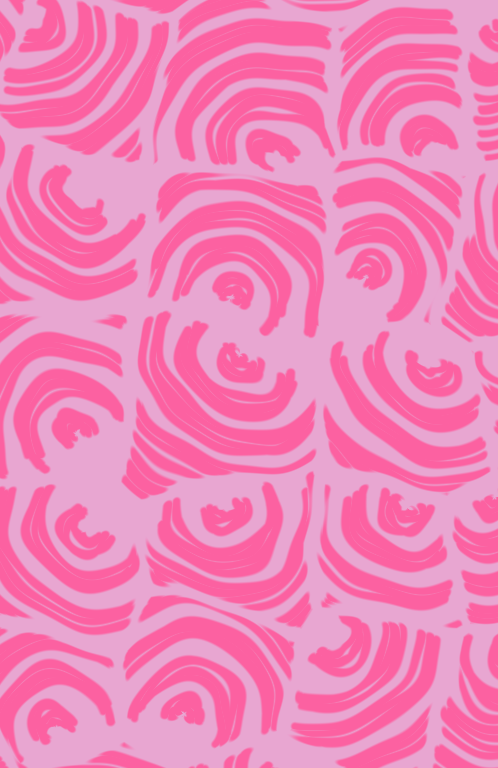
Reproduce this pattern procedurally as a Shadertoy shader.

```glsl
// Hand-brushed fans of nested pink arcs on a lilac ground.
// A jittered grid splits the canvas into cells; each cell holds rings around an
// off-centre hub, and each ring is a bundle of loose, round-ended bristle strands.

float hash(vec2 p) {
    return fract(sin(dot(p, vec2(127.1, 311.7))) * 43758.5453);
}

vec2 hash2(vec2 p) {
    return vec2(hash(p), hash(p + 37.3));
}

const float CELL = 0.2;        // fan size, in canvas heights
const float SPACING = 0.0475;  // distance between rings

vec2 fanSite(vec2 id) {
    return (id + 0.5 + 0.6 * (hash2(id) - 0.5)) * CELL;
}

// Distance to one bristle strand of a ring; polar = (radius, angle from fan axis)
float strand(vec2 polar, float ringRadius, float border, float j, vec2 seed) {
    float a = polar.y;
    vec2 s = seed + j * vec2(3.17, 7.31);

    // strands spread in the middle of the arc, cross and gather at its ends
    float taper = max(1.0 - 0.28 * a * a, 0.3);
    float offset = (j - 1.5) * 0.0082 + 0.009 * (hash(s) - 0.5);
    float tilt = 0.009 * (hash(s + 1.7) - 0.5) * clamp(a, -1.5, 1.5);
    float sway = 0.0016 * sin(a * 3.5 + 6.3 * hash(s + 4.1));
    float radial = polar.x - max(ringRadius + offset * taper + tilt + sway, 0.008);

    // ragged ends, different on the two sides
    float side = smoothstep(-0.4, 0.4, a);
    float ragged = mix(hash(s + 2.9), hash(s + 5.3), side);
    float span = 1.4 + 0.6 * ragged;
    float margin = 0.018 - 0.0085 * ragged;
    float overshoot = max((abs(a) - span) * polar.x, margin - border);

    float halfWidth = 0.0054 + 0.0008 * sin(a * 5.0 + 6.3 * hash(s + 8.1));
    return length(vec2(radial, max(overshoot, 0.0))) - halfWidth;
}

void mainImage(out vec4 fragColor, in vec2 fragCoord) {
    vec2 p = fragCoord / iResolution.y;

    // unsteady hand
    p += 0.006 * sin(p.yx * vec2(23.0, 27.0) + vec2(1.0, 4.0));
    p += 0.0018 * sin(p.yx * vec2(83.0, 71.0) + vec2(2.0, 0.5));

    // nearest fan
    vec2 base = floor(p / CELL);
    vec2 id = base;
    float nearest = 1e3;
    for (int y = -2; y <= 2; y++)
    for (int x = -2; x <= 2; x++) {
        vec2 cell = base + vec2(x, y);
        float d = distance(p, fanSite(cell));
        if (d < nearest) { nearest = d; id = cell; }
    }

    // distance to the edge of its cell
    vec2 site = fanSite(id);
    float border = 1e3;
    for (int y = -2; y <= 2; y++)
    for (int x = -2; x <= 2; x++) {
        if (x == 0 && y == 0) continue;
        vec2 other = fanSite(id + vec2(x, y));
        border = min(border, dot(0.5 * (site + other) - p, normalize(other - site)));
    }

    // fan axis: mostly bowls, some arches
    float heading = -1.57 + 1.7 * (hash(id + 11.0) - 0.5);
    if (hash(id + 23.0) < 0.3) heading += 3.14;
    vec2 axis = vec2(cos(heading), sin(heading));
    vec2 q = p - (site - axis * (0.055 + 0.035 * hash(id + 31.0)));
    vec2 polar = vec2(length(q), atan(axis.x * q.y - axis.y * q.x, dot(axis, q)));

    // bundles of strands on the closest rings
    float phase = 0.3 + 0.4 * hash(id + 41.0);
    float ring = floor(polar.x / SPACING - phase + 0.5);
    float d = 1e3;
    for (int n = -1; n <= 1; n++) {
        float k = ring + float(n);
        if (k < 0.0) continue;
        vec2 seed = id * 5.3 + k * vec2(1.9, 4.7);
        for (int j = 0; j < 4; j++)
            d = min(d, strand(polar, (k + phase) * SPACING, border, float(j), seed));
    }

    vec3 lilac = vec3(0.91, 0.65, 0.82);
    vec3 hotPink = vec3(0.99, 0.38, 0.63);
    float ink = 1.0 - smoothstep(-0.002, 0.002, d);
    fragColor = vec4(mix(lilac, hotPink, ink), 1.0);
}
```
